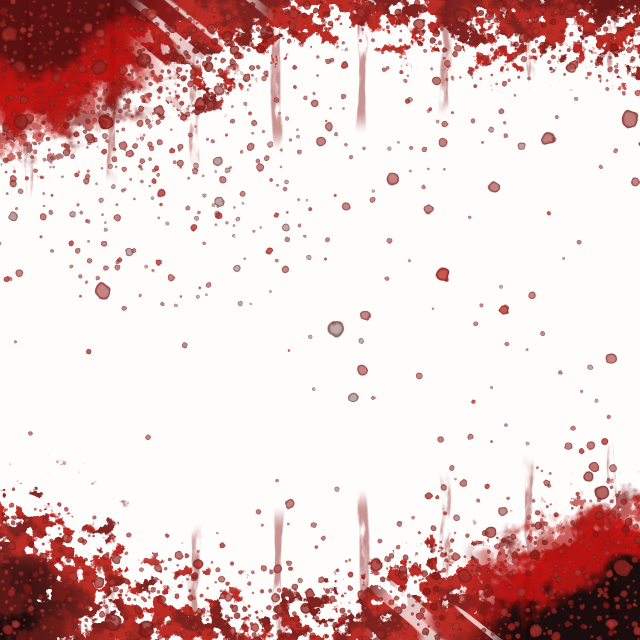
Write a Shadertoy shader that draws this background.

```glsl
const vec3 PAPER = vec3(1.0, 0.99, 0.99);
const vec3 SCARLET = vec3(0.76, 0.03, 0.02);
const vec3 CRIMSON = vec3(0.72, 0.13, 0.10);
const vec3 MAROON = vec3(0.47, 0.09, 0.08);
const vec3 DUSTY = vec3(0.70, 0.37, 0.36);
const vec3 ASH = vec3(0.66, 0.56, 0.56);

float hash(vec2 p) {
    return fract(sin(dot(p, vec2(127.1, 311.7))) * 43758.5453);
}

float noise(vec2 p) {
    vec2 i = floor(p), f = fract(p);
    f = f * f * (3.0 - 2.0 * f);
    return mix(mix(hash(i), hash(i + vec2(1, 0)), f.x),
               mix(hash(i + vec2(0, 1)), hash(i + vec2(1, 1)), f.x), f.y);
}

float fbm(vec2 p) {
    float sum = 0.0, gain = 0.53;
    for (int i = 0; i < 4; i++) {
        sum += gain * noise(p);
        p = mat2(0.8, 0.6, -0.6, 0.8) * p * 2.03 + 7.3;
        gain *= 0.5;
    }
    return sum;
}

// Edge space: x runs from the heavy corner, y is the depth from the border
vec2 toEdge(vec2 p) {
    return p.y > 0.5 ? vec2(p.x, 1.0 - p.y) : vec2(1.0 - p.x, p.y);
}

float wallDepth(float x) {
    return 0.035 + 0.085 * (1.0 - smoothstep(0.3, 0.52, x))
         + 0.1 * (1.0 - smoothstep(0.0, 0.3, x))
         + 0.04 * smoothstep(0.6, 0.72, x);
}

// Positive inside the stained border, negative on clean paper
float stainDepth(vec2 p) {
    vec2 q = toEdge(p);
    float corner = 0.17 - length(p * vec2(0.9, 0.85));
    return max(wallDepth(q.x) - q.y, corner);
}

// Likelihood of a drop at a place
float scatter(vec2 p, float amount) {
    float gap = max(-stainDepth(p), 0.0);
    float cloud = exp(-dot((p - vec2(0.2, 0.75)) * vec2(4.0, 6.0), (p - vec2(0.2, 0.75)) * vec2(4.0, 6.0)));
    float clearing = smoothstep(0.55, 1.15, length((p - vec2(0.27, 0.31)) / vec2(0.32, 0.17)));
    return (amount + 0.7 * exp(-gap / 0.045) + 0.4 * cloud) * clearing;
}

// One jittered grid of translucent drops with darker rims
vec3 paintDrops(vec3 base, vec2 p, float cells, float size, float amount, float px) {
    vec2 home = floor(p * cells);
    float wobble = noise(p * 1.6 / size) - 0.5;
    for (int k = 0; k < 9; k++) {
        vec2 id = home + vec2(k % 3, k / 3) - 1.0;
        vec2 seed = id + cells * 1.7;
        vec2 centre = (id + 0.1 + 0.8 * vec2(hash(seed), hash(seed + 31.7))) / cells;
        if (hash(seed + 57.3) > scatter(centre, amount)) continue;
        float pick = hash(seed + 83.1);
        float radius = size * mix(0.35, 1.0, pick * pick);
        float dist = length(p - centre) + wobble * radius * 0.4;
        float hue = hash(seed + 19.9);
        float near = exp(-max(-stainDepth(centre), 0.0) / 0.08);
        vec3 tint = mix(DUSTY, ASH, step(0.75, hue));
        tint = mix(tint, CRIMSON, step(hue, 0.18));
        tint = mix(tint, mix(MAROON, CRIMSON, hue), near * 0.8);
        float rim = smoothstep(0.55, 0.95, dist / radius);
        float cover = 1.0 - smoothstep(radius - px, radius + px, dist);
        base = mix(base, mix(tint, MAROON * 0.8, rim * 0.55), cover * mix(0.75, 0.9, rim));
    }
    return base;
}

// Evenly spaced streaks running inward from a border
float drips(vec2 q) {
    float total = 0.0;
    for (int i = 0; i < 8; i++) {
        float n = float(i);
        float reach = mix(0.32, 0.13, n / 7.0);
        float middle = 0.046 + 0.13 * n + 0.012 * (noise(vec2(q.y * 14.0, n * 9.0)) - 0.5);
        float width = 0.011 * mix(0.5, 1.0, noise(vec2(q.y * 30.0, n * 5.0)));
        float body = 1.0 - smoothstep(width * 0.6, width, abs(q.x - middle));
        float grain = smoothstep(0.3, 0.65, fbm(vec2(q.x * 90.0, q.y * 28.0) + n));
        total += body * grain * (1.0 - smoothstep(reach - 0.04, reach, q.y));
    }
    return total;
}

vec3 paintStain(vec3 base, vec2 p) {
    vec2 q = toEdge(p);
    float solid = 1.0 - smoothstep(0.19, 0.3, q.x);
    float depth = stainDepth(p) + 0.07 * (fbm(p * 10.0) - 0.5);
    float tone = fbm(p * 34.0);

    // Soft mist in heavy corners, coarse specks elsewhere
    float mist = smoothstep(-0.035, 0.03, depth + 0.14 * (fbm(p * 45.0) - 0.5));
    float limit = 0.53 - depth * 3.6;
    float specks = smoothstep(limit - 0.05, limit + 0.05, fbm(p * 65.0 + 4.0));
    specks *= smoothstep(-0.11, -0.03, depth);
    float cover = mix(specks, max(mist, specks * 0.7), solid);

    // Diagonal scratches
    float across = noise(vec2(dot(p, vec2(0.78, -0.62)) * 9.0, dot(p, vec2(0.62, 0.78)) * 85.0));
    float band = smoothstep(0.19, 0.25, q.x) * (1.0 - smoothstep(0.37, 0.44, q.x));
    cover *= 1.0 - 0.75 * band * smoothstep(0.62, 0.78, across);

    // Pigment darkens toward the outer corners
    vec3 pigment = mix(CRIMSON, MAROON, smoothstep(0.42, 0.62, tone));
    pigment = mix(pigment, SCARLET * mix(0.8, 1.08, tone), solid * smoothstep(-0.02, 0.035, depth));
    vec3 core = p.y > 0.5 ? vec3(0.32, 0.02, 0.02) : vec3(0.06, 0.0, 0.0);
    float corner = max(solid, 1.0 - smoothstep(0.15, 0.25, p.x));
    float dark = smoothstep(0.08, 0.125, depth + 0.09 * (tone - 0.5)) * corner;
    dark = max(dark, 0.6 * smoothstep(0.035, 0.07, depth) * smoothstep(0.8, 0.95, q.x));
    return mix(base, mix(pigment, core, dark), cover * 0.95);
}

void mainImage(out vec4 fragColor, in vec2 fragCoord) {
    vec2 p = fragCoord / iResolution.xy;
    float px = 0.8 / iResolution.y;

    vec3 color = mix(PAPER, mix(DUSTY, MAROON, 0.25), 0.6 * min(drips(toEdge(p)), 1.0));
    color = paintStain(color, p);
    color = paintDrops(color, p, 70.0, 0.005, 0.03, px);
    color = paintDrops(color, p, 34.0, 0.008, 0.08, px);
    color = paintDrops(color, p, 15.0, 0.014, 0.20, px);
    fragColor = vec4(color, 1.0);
}
```
